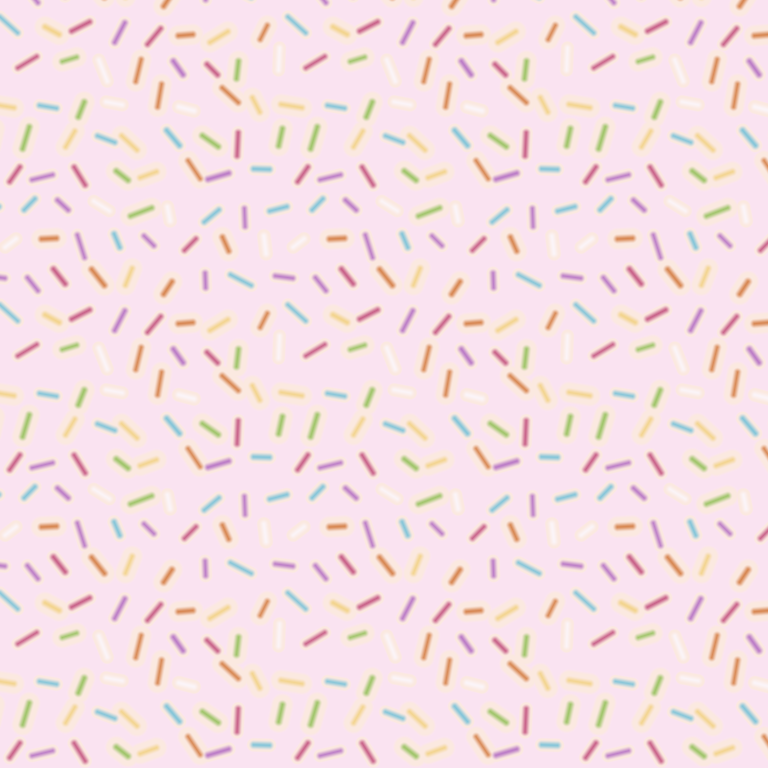
Give the GLSL for this pattern, as a WebGL 2 fragment shader.

```glsl
#version 300 es
precision highp float;

uniform vec2 u_resolution;
out vec4 fragColor;

const float TILE_CELLS = 8.0;
const float TILE_SIZE = 0.375;

const vec3 BACKGROUND = vec3(0.982, 0.892, 0.947);
const vec3 CREAM_HALO = vec3(0.985, 0.915, 0.870);
const vec3 CANDY[7] = vec3[7](
    vec3(0.78, 0.37, 0.53),  // raspberry
    vec3(0.51, 0.77, 0.85),  // sky blue
    vec3(0.84, 0.52, 0.31),  // orange
    vec3(0.62, 0.77, 0.41),  // lime
    vec3(0.73, 0.48, 0.78),  // violet
    vec3(0.95, 0.83, 0.55),  // yellow
    vec3(0.985, 0.96, 0.975) // white
);

vec4 hash4(vec2 p) {
    vec4 q = fract(p.xyxy * vec4(0.1031, 0.1030, 0.0973, 0.1099) + 0.37);
    q += dot(q, q.wzxy + 33.33);
    return fract((q.xxyz + q.yzzw) * q.zywx);
}

float capsule(vec2 p, float halfLength, float radius) {
    p.x = max(abs(p.x) - halfLength + radius, 0.0);
    return length(p) - radius;
}

void main() {
    float scale = TILE_CELLS / TILE_SIZE;
    vec2 p = gl_FragCoord.xy / u_resolution.y * scale;
    float soft = max(0.085, 0.75 * scale / u_resolution.y);
    vec2 home = floor(p);

    vec3 ink = vec3(0.0);
    float cover = 0.0;
    float halo = 0.0;

    // One jittered sprinkle per cell; the cell index wraps to repeat the tile
    for (int j = -1; j <= 1; j++) {
        for (int i = -1; i <= 1; i++) {
            vec2 cell = home + vec2(i, j);
            vec2 id = mod(cell, TILE_CELLS);
            vec4 place = hash4(id + 3.0);
            vec4 look = hash4(id + 47.0);

            // Alternate rows are staggered
            float stagger = 0.5 * mod(id.y, 2.0) - 0.25;
            vec2 center = cell + 0.5 + vec2(stagger, 0.0) + 0.42 * (place.xy - 0.5);
            float angle = 3.14159 * place.z;
            vec2 axis = vec2(cos(angle), sin(angle));
            vec2 q = p - center;
            q = vec2(dot(q, axis), dot(q, vec2(-axis.y, axis.x)));

            float radius = mix(0.056, 0.070, look.x);
            float d = capsule(q, mix(0.25, 0.39, place.w), radius);
            float bar = 1.0 - smoothstep(-soft, soft, d);

            // Spread the candy colours evenly, with slight shuffling
            float pick = fract((3.0 * id.x + 2.0 * id.y) / 7.0 + 0.28 * look.y);
            int kind = min(int(7.0 * pick), 6);
            ink = mix(ink, CANDY[kind], bar);
            cover = mix(cover, 1.0, bar);

            // Warm candy glows further into the icing
            bool warm = kind == 2 || kind == 3 || kind == 5;
            float reach = warm ? 0.27 : 0.15;
            halo = max(halo, 1.0 - smoothstep(0.6 * reach, reach, d));
        }
    }

    vec3 icing = mix(BACKGROUND, CREAM_HALO, 0.9 * halo);
    fragColor = vec4(icing * (1.0 - cover) + ink, 1.0);
}
```
